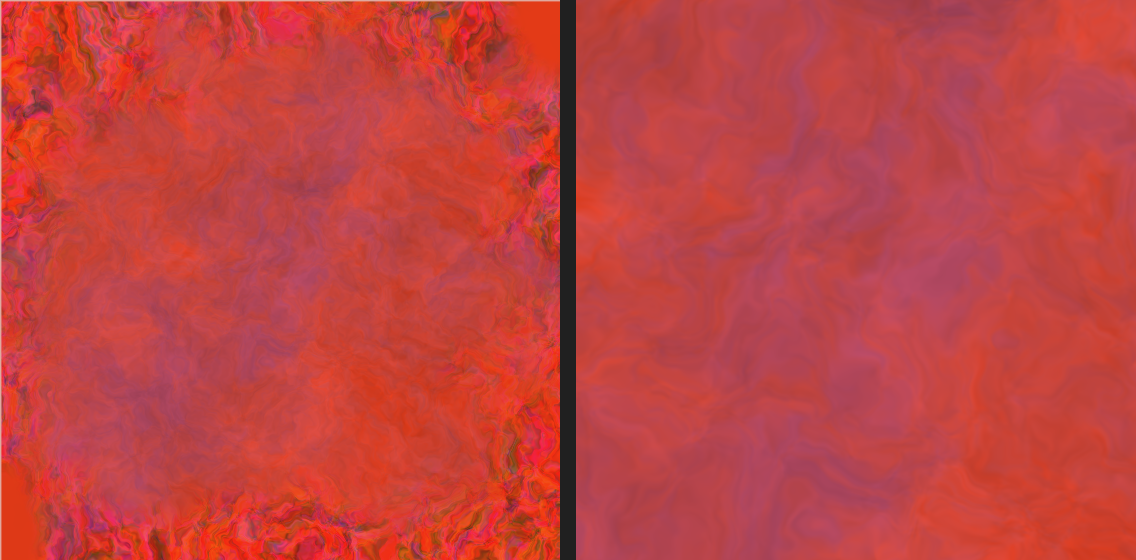
Left: the whole. Right: its middle third, enlarged.
Give the GLSL for this texture, as a Shadertoy shader.

```glsl
#define ORANGE vec3(0.88, 0.225, 0.09)
#define BRICK vec3(0.785, 0.27, 0.235)
#define MAUVE vec3(0.67, 0.27, 0.365)
#define SCARLET vec3(0.88, 0.20, 0.14)
#define RIM vec3(0.88, 0.66, 0.62)
#define CLOUD_SCALE 4.0
#define GRAIN_SCALE 26.0
#define STREAK_SCALE vec2(9.0, 85.0)
#define SPECKLE_SCALE vec2(42.0, 27.0)
#define SPECKLE_CONTRAST vec3(1.35, 0.42, 0.95)
#define EDGE_WIDTH 0.23

// Integer hash and value noise
float hash(vec2 cell) {
    uvec2 q = uvec2(ivec2(cell)) * uvec2(1597u, 3812u + 1u);
    uint n = (q.x ^ q.y) * 27183u;
    n = (n ^ (n >> 15)) * 73471u;
    n = (n ^ (n >> 13)) * 51787u;
    return float((n ^ (n >> 16)) & 65535u) / 65535.0;
}

float noise(vec2 p) {
    vec2 cell = floor(p), f = fract(p);
    f = f * f * (3.0 - 2.0 * f);
    return mix(mix(hash(cell), hash(cell + vec2(1, 0)), f.x),
               mix(hash(cell + vec2(0, 1)), hash(cell + vec2(1, 1)), f.x), f.y);
}

// Layered noise, centred on zero
float fbm(vec2 p, int octaves, float gain) {
    float sum = 0.0, total = 0.0, weight = 1.0;
    for (int i = 0; i < octaves; i++) {
        sum += weight * noise(p);
        total += weight;
        weight *= gain;
        p = mat2(1.6, 1.2, -1.2, 1.6) * p + 17.3;
    }
    return sum / total - 0.5;
}

// Noise drawn out along a direction given in radians
float streaks(vec2 p, float angle) {
    vec2 along = vec2(cos(angle), sin(angle));
    vec2 q = vec2(dot(p, along), dot(p, vec2(-along.y, along.x)));
    return fbm(q * STREAK_SCALE + 60.0, 2, 0.6);
}

vec3 pigment(float t) {
    vec3 warm = mix(ORANGE, BRICK, clamp(t * 2.0, 0.0, 1.0));
    return mix(warm, MAUVE, clamp(t * 2.0 - 1.0, 0.0, 1.0));
}

void mainImage(out vec4 fragColor, in vec2 fragCoord) {
    vec2 uv = fragCoord / iResolution.xy;
    vec2 warp = vec2(fbm(uv * 7.0 + 31.0, 5, 0.6), fbm(uv * 7.0 + 83.0, 5, 0.6));
    vec2 p = uv + 0.12 * warp;

    // Mauve diagonal with warm clouds on both sides
    float across = dot(p - vec2(0.5, 0.53), vec2(0.8, -0.6));
    float band = exp(-90.0 * across * across);
    float clouds = fbm(p * CLOUD_SCALE + 11.0, 4, 0.55);
    float grain = fbm(uv * GRAIN_SCALE + 5.0 * warp, 4, 0.75);

    // Brush marks: steep on the left, falling on the right
    float brush = mix(streaks(p, 1.1), streaks(p, -0.6), smoothstep(0.5, 0.7, uv.x));
    brush *= smoothstep(0.4, 0.7, noise(p * 5.0 + 41.0));

    float tone = 0.41 + 0.26 * band + 1.05 * clouds + 0.85 * grain + 0.35 * brush;
    vec3 color = pigment(tone);

    // Darker and lighter mottling
    float mottle = fbm(uv * 60.0 + 8.0 * warp + 97.0, 3, 0.8);
    color *= 1.0 + 0.16 * mottle + 0.22 * fbm(p * 9.0 + 53.0, 4, 0.6) + 0.1 * brush;

    // Ragged border where the channels break apart
    vec2 inset = min(uv, 1.0 - uv);
    float depth = min(inset.x, inset.y) + 0.4 * fbm(uv * 6.0 + 71.0, 4, 0.55);
    float edge = 1.0 - smoothstep(0.0, EDGE_WIDTH, depth);
    vec2 s = uv * SPECKLE_SCALE + 6.0 * warp;
    vec3 speckle = vec3(fbm(s + 19.0, 4, 0.8), fbm(s + 47.0, 4, 0.8), fbm(s + 89.0, 4, 0.8));
    vec3 border = mix(color, SCARLET, 0.6) + SPECKLE_CONTRAST * speckle;
    color = mix(color, clamp(border, vec3(0.38, 0.13, 0.07), vec3(0.95, 0.38, 0.46)), edge);

    // Smooth paint in two opposite corners
    float topRight = length((1.0 - uv) * vec2(1.0, 0.8));
    float lowLeft = length(uv * vec2(1.4, 0.65));
    float plain = 1.0 - smoothstep(0.07, 0.14, min(topRight, lowLeft) + 0.1 * warp.x);
    color = mix(color, ORANGE * (1.0 + 0.06 * clouds), plain);

    // Thin pale rim at the left and top
    float rim = 1.0 - smoothstep(0.001, 0.004, min(uv.x, 1.0 - uv.y));
    fragColor = vec4(mix(color, RIM, rim), 1.0);
}
```
